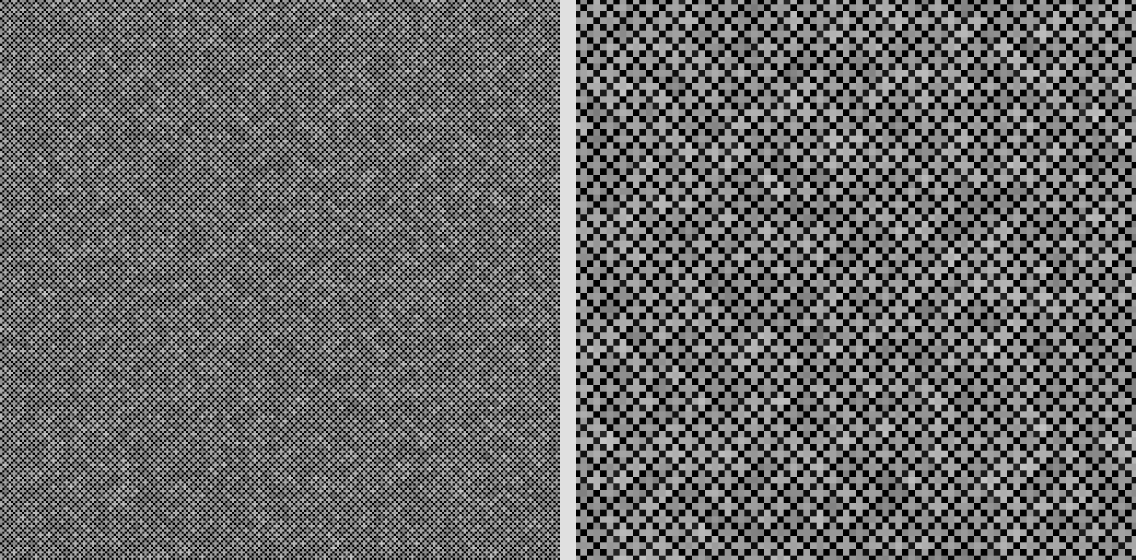
Left: the whole. Right: its middle third, enlarged.
A Shadertoy shader for this pattern:

```glsl
const float THREADS = 256.0;       // weave cells along the canvas side
const float REPEAT = 4.0;          // cells per lattice repeat, 64 repeats a side
const float LINE_WIDTH = 1.0;      // diagonal line width in cells
const float CELL_GRAIN = 0.06;     // largest brightness shift of one cell
const float DIAMOND_GRAIN = 0.115; // largest brightness shift of one diamond
const int SUBSAMPLES = 3;          // edge smoothing samples per axis
const vec3 LINE_COLOR = vec3(0.01);
const vec3 DIAMOND_COLOR = vec3(0.62);

// Triangular noise from -1 to 1, from an integer hash
float grainNoise(vec2 cell, uint seed) {
    uvec2 h = uvec2(ivec2(cell) + 4096) * uvec2(1597u, 3571u);
    uint n = (h.x ^ h.y) * 7919u + h.x + seed * 5147u;
    n = (n ^ (n >> 15)) * 73471u;
    n = (n ^ (n >> 13)) * 91283u;
    n ^= n >> 16;
    return float((n & 65535u) + (n >> 16)) / 65535.0 - 1.0;
}

// Woven cell colour: two families of diagonals around light diamonds
vec3 weave(vec2 position) {
    vec2 cell = floor(position);
    vec2 diagonal = vec2(cell.x + cell.y, cell.x - cell.y) + 0.5;
    vec2 lines = 1.0 - step(vec2(LINE_WIDTH), mod(diagonal, REPEAT));
    vec2 diamond = floor(diagonal / REPEAT);
    float grain = CELL_GRAIN * grainNoise(cell, 1u)
                + DIAMOND_GRAIN * grainNoise(diamond, 2u);
    vec3 color = mix(DIAMOND_COLOR, LINE_COLOR, max(lines.x, lines.y));
    return clamp(color + grain, 0.0, 1.0);
}

void mainImage(out vec4 fragColor, in vec2 fragCoord) {
    float cellsPerPixel = THREADS / iResolution.y;
    vec2 fromTopLeft = vec2(fragCoord.x, iResolution.y - fragCoord.y);

    // Average the cells covered by this pixel
    vec3 total = vec3(0.0);
    for (int j = 0; j < SUBSAMPLES; j++) {
        for (int i = 0; i < SUBSAMPLES; i++) {
            vec2 offset = (vec2(i, j) + 0.5) / float(SUBSAMPLES) - 0.5;
            total += weave((fromTopLeft + offset) * cellsPerPixel);
        }
    }
    fragColor = vec4(total / float(SUBSAMPLES * SUBSAMPLES), 1.0);
}
```
